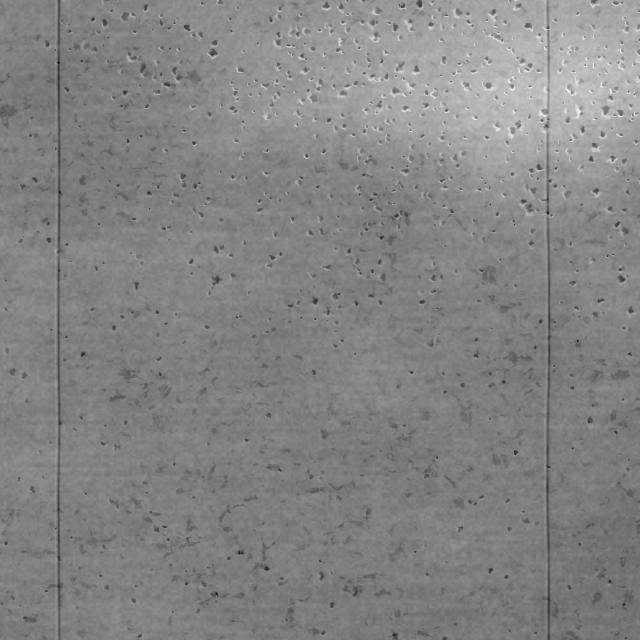
Write a WebGL 2 fragment shader that draws this texture.

```glsl
#version 300 es
precision highp float;

uniform vec2 u_resolution;
out vec4 outColor;

const float BASE_TONE = 0.507;
const float SHEEN = 0.095;
const float GLOW = 0.115;
const vec2 GLOW_CENTRE = vec2(0.85, 0.86);
const vec2 GLOW_SIZE = vec2(0.20, 0.14);
const float MOTTLE = 0.10;
const float GRAIN = 0.085;
const float SMUDGE = 0.12;
const float PIT_DEPTH = 0.30;
const float RIM_LIGHT = 0.25;
const float LEFT_SEAM = 0.092;
const float RIGHT_SEAM = 0.857;
const float SEAM_WIDTH = 0.0019;

// Integer hash: two random values per lattice cell
vec2 hash2(vec2 cell) {
    uvec2 q = uvec2(ivec2(cell)) * uvec2(1597u, 3812u) + uvec2(977u, 113u);
    uint h = q.x * 747796u + q.y * 28913u;
    h = (h ^ (h >> 15)) * 73244475u;
    h = (h ^ (h >> 13)) * 48271u;
    h ^= h >> 16;
    uint k = (h ^ (h >> 7)) * 69621u + 12345u;
    k = (k ^ (k >> 15)) * 73244475u;
    return vec2(h & 65535u, (k >> 8) & 65535u) / 65535.0;
}

float noise(vec2 p) {
    vec2 cell = floor(p), f = fract(p);
    f = f * f * (3.0 - 2.0 * f);
    float low = mix(hash2(cell).x, hash2(cell + vec2(1, 0)).x, f.x);
    float high = mix(hash2(cell + vec2(0, 1)).x, hash2(cell + vec2(1, 1)).x, f.x);
    return mix(low, high, f.y);
}

float fbm(vec2 p) {
    float sum = 0.0, amplitude = 0.5;
    for (int octave = 0; octave < 4; octave++) {
        sum += amplitude * noise(p);
        p = mat2(1.6, 1.2, -1.2, 1.6) * p + 17.3;
        amplitude *= 0.5;
    }
    return sum;
}

// Broad reflected light, strongest at the upper right
float lighting(vec2 uv) {
    float edge = uv.y + 0.08 * (fbm(uv * 5.0) - 0.5);
    float band = smoothstep(0.68, 0.86, edge) * smoothstep(0.12, 0.62, uv.x);
    float side = smoothstep(0.48, 0.80, edge) * smoothstep(0.45, 1.0, uv.x);
    vec2 g = (uv - GLOW_CENTRE) / GLOW_SIZE;
    float shade = smoothstep(0.45, 0.0, uv.y) * smoothstep(0.3, 1.0, uv.x);
    return SHEEN * band + 0.04 * side + GLOW * exp(-dot(g, g)) - 0.035 * shade;
}

// Scattered pits: x is the dark hollow, y the lit rim
vec2 pits(vec2 uv, float cells, float seed, float size, float density) {
    vec2 grid = uv * cells, home = floor(grid), result = vec2(0.0);
    vec2 wobble = vec2(noise(uv * 190.0), noise(uv * 190.0 + 71.0)) - 0.5;
    for (int j = -1; j <= 1; j++) {
        for (int i = -1; i <= 1; i++) {
            vec2 cell = home + vec2(i, j);
            vec2 centre = cell + hash2(cell + seed);
            vec2 pick = hash2(cell + seed + 311.0);
            vec2 form = hash2(cell + seed + 733.0);
            vec2 place = centre / cells;
            float upper = smoothstep(0.38, 0.92, place.y) * smoothstep(-0.1, 0.5, place.x);
            float cluster = smoothstep(0.36, 0.62, noise(place * 13.0 + seed));
            if (pick.x > density * (0.10 + upper * (0.15 + 0.85 * cluster))) continue;
            float radius = size * mix(0.5, 1.15, pick.y);
            vec2 offset = (grid - centre) / cells / radius + wobble * 1.1;
            offset.y *= mix(0.75, 1.3, form.x);
            float r = length(offset);
            float angle = 4.1 + 1.8 * (form.y - 0.5);
            float facing = dot(offset / max(r, 0.01), vec2(cos(angle), sin(angle)));
            float hollow = (1.0 - smoothstep(0.25, 1.15, r)) * mix(0.35, 1.0, form.y);
            float rim = exp(-pow((r - 1.15) / 0.42, 2.0)) * smoothstep(0.0, 0.9, facing);
            result = max(result, vec2(hollow, rim * mix(0.25, 1.0, upper) * mix(0.5, 1.0, form.x)));
        }
    }
    return result;
}

// Formwork joint: dark line with a pale left lip
float seam(vec2 uv, float position) {
    float x = uv.x - position - 0.003 * (noise(vec2(uv.y * 9.0, position * 50.0)) - 0.5);
    float width = max(SEAM_WIDTH, 0.7 / u_resolution.x);
    float wear = mix(0.35, 1.0, noise(vec2(position * 80.0, uv.y * 38.0)));
    float line = exp(-pow(x / width, 2.0)) * wear;
    float lip = exp(-pow((x + 2.4 * width) / width, 2.0));
    float stain = exp(-abs(x) / 0.012) * noise(uv * vec2(60.0, 35.0));
    return 0.055 * lip - 0.24 * line - 0.04 * stain;
}

void main() {
    vec2 uv = gl_FragCoord.xy / u_resolution;
    float light = lighting(uv);
    float tone = BASE_TONE + light;

    // Cloudy mottling, trowel streaks and fine grain
    float cloud = fbm(uv * vec2(5.0, 7.0) + 31.0);
    tone += MOTTLE * (cloud - 0.48);
    tone += 0.035 * (noise(uv * vec2(14.0, 150.0)) - 0.5);
    tone += GRAIN * (0.55 * noise(uv * 250.0) + 0.45 * noise(uv * 120.0 + 9.0) - 0.5);

    // Small ragged stains gathered in the darker clouds
    vec2 warped = uv + 0.012 * (vec2(noise(uv * 55.0), noise(uv * 55.0 + 43.0)) - 0.5);
    float flecks = smoothstep(0.57, 0.78, fbm(warped * vec2(75.0, 95.0)));
    float gather = smoothstep(0.62, 0.34, cloud) * (1.0 - 0.6 * smoothstep(0.02, 0.16, light));
    tone -= SMUDGE * flecks * mix(0.3, 1.0, gather);

    // Large and small air holes
    vec2 large = pits(uv, 40.0, 19.0, 0.0058, 0.62);
    vec2 small = pits(uv, 66.0, 157.0, 0.0038, 0.55);
    vec2 holes = max(large, small * 0.85);
    tone += RIM_LIGHT * holes.y * (1.0 - holes.x) - PIT_DEPTH * holes.x;

    tone += seam(uv, LEFT_SEAM) + seam(uv, RIGHT_SEAM);

    // Slightly warm in shade, neutral in bright areas
    float warmth = 1.0 - smoothstep(0.48, 0.64, tone);
    vec3 color = vec3(tone) - warmth * vec3(0.0, 0.002, 0.018);
    outColor = vec4(clamp(color, 0.0, 1.0), 1.0);
}
```
